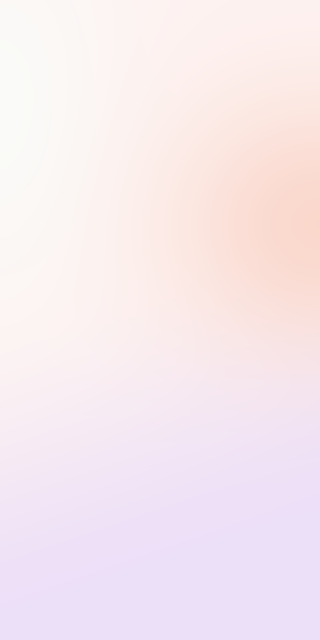
Reproduce this background procedurally as a WebGL 1 fragment shader.

```glsl
precision highp float;

uniform vec2 u_resolution;

// Palette
const vec3 BLUSH = vec3(0.993, 0.950, 0.945);
const vec3 PEARL = vec3(0.980, 0.982, 0.973);
const vec3 PEACH = vec3(0.980, 0.845, 0.800);
const vec3 LAVENDER = vec3(0.926, 0.874, 0.972);

// Glow centres and spreads, as fractions of the canvas
const vec2 PEARL_CENTER = vec2(0.0, 0.83);
const vec2 PEARL_SPREAD = vec2(0.36, 0.32);
const vec2 PEACH_CENTER = vec2(1.0, 0.65);
const vec2 PEACH_SPREAD = vec2(0.45, 0.20);

// Lavender haze rising toward the right
const float HAZE_SLOPE = 0.17;
const float HAZE_TOP = 0.52;

float glow(vec2 uv, vec2 center, vec2 spread) {
  vec2 d = (uv - center) / spread;
  return exp(-dot(d, d));
}

void main() {
  vec2 uv = gl_FragCoord.xy / u_resolution;

  // Pale corner light over the blush base
  vec3 color = mix(BLUSH, PEARL, glow(uv, PEARL_CENTER, PEARL_SPREAD));

  // Tilted haze along the bottom
  float height = uv.y - HAZE_SLOPE * uv.x;
  color = mix(color, LAVENDER, 1.0 - smoothstep(0.0, HAZE_TOP, height));

  // Warm glow at the right edge
  color = mix(color, PEACH, glow(uv, PEACH_CENTER, PEACH_SPREAD));

  gl_FragColor = vec4(color, 1.0);
}
```
